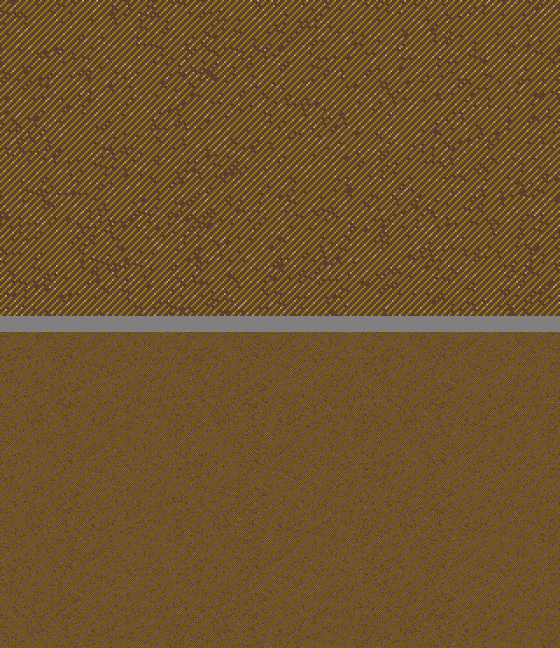
Top: one tile. Bottom: repeated 3 by 3.
Give the GLSL for this pattern, as a Shadertoy shader.

```glsl
// Worn diagonal twill: olive stitches on brown cloth, some missing, some bleached tan.

const vec2 REPEATS = vec2(80.0, 45.0);   // twill repeats across and down
const float TWILL_STEP = 4.0;            // threads per repeat
const float PATCH_SIZE = 10.0;           // threads per wear patch

const vec3 CLOTH  = vec3(0.38, 0.24, 0.19);
const vec3 STITCH = vec3(0.60, 0.60, 0.06);
const vec3 BLEACH = vec3(0.81, 0.71, 0.36);

// Integer hash of a non-negative lattice point, 0 to 1
float hash(vec2 p, uint seed) {
    uvec2 q = uvec2(p);
    uint h = q.x * 1597334677u ^ q.y * 3812015801u ^ seed * 2654435769u;
    h = (h ^ (h >> 16)) * 2146121005u;
    h = (h ^ (h >> 15)) * 2221713035u;
    h ^= h >> 16;
    return float(h & 65535u) / 65536.0;
}

// Value noise that wraps after a whole period
float wrapNoise(vec2 p, vec2 period, uint seed) {
    vec2 i = floor(p);
    vec2 f = fract(p);
    f = f * f * (3.0 - 2.0 * f);
    vec2 a = mod(i, period);
    vec2 b = mod(i + 1.0, period);
    float low  = mix(hash(a, seed), hash(vec2(b.x, a.y), seed), f.x);
    float high = mix(hash(vec2(a.x, b.y), seed), hash(b, seed), f.x);
    return mix(low, high, f.y);
}

// Colour of one thread crossing
vec3 threadColor(vec2 cell, vec2 threads) {
    vec2 id = mod(cell, threads);
    float diagonal = mod(id.x - id.y, TWILL_STEP);
    float wear = wrapNoise(id / PATCH_SIZE, threads / PATCH_SIZE, 3u);
    bool raised = diagonal < 0.5 && hash(id, 1u) > mix(0.03, 0.15, wear);
    vec3 yarn = hash(id, 2u) < 0.10 ? BLEACH : STITCH;
    return raised ? yarn : CLOTH;
}

// Area of a unit cell inside a box footprint
float cellCoverage(vec2 cell, vec2 center, vec2 size) {
    vec2 low  = max(cell, center - 0.5 * size);
    vec2 high = min(cell + 1.0, center + 0.5 * size);
    vec2 overlap = max(high - low, 0.0);
    return overlap.x * overlap.y;
}

// Weave averaged over the pixel footprint
vec3 weave(vec2 p, vec2 footprint, vec2 threads) {
    vec3 sum = vec3(0.0);
    float area = 0.0;
    for (int y = -1; y <= 1; y++) {
        for (int x = -1; x <= 1; x++) {
            vec2 cell = floor(p) + vec2(x, y);
            float weight = cellCoverage(cell, p, footprint);
            sum += weight * threadColor(cell, threads);
            area += weight;
        }
    }
    return sum / area;
}

void mainImage(out vec4 fragColor, in vec2 fragCoord) {
    vec2 threads = REPEATS * TWILL_STEP;
    vec2 footprint = threads / iResolution.xy;
    fragColor = vec4(weave(fragCoord * footprint, footprint, threads), 1.0);
}
```
